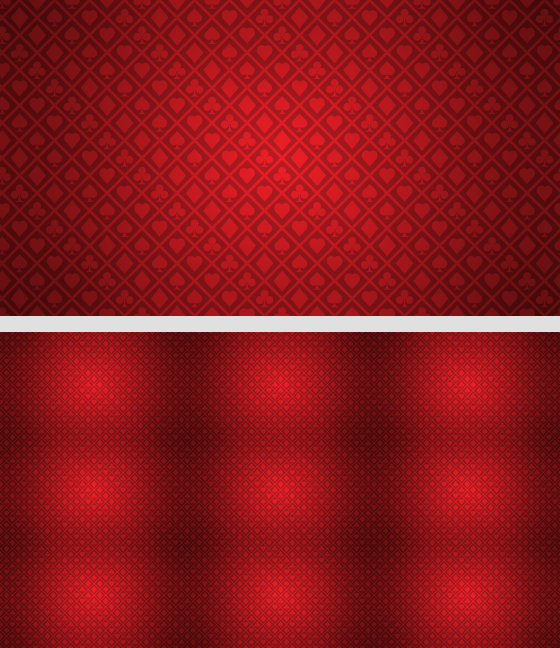
Top, the tile; bottom, the same tile 3 across and 3 down.
Give the GLSL for this pattern, as a Shadertoy shader.

```glsl
const vec2 CELLS = vec2(16.0, 9.0);      // whole diamonds across and down
const vec2 ORIGIN = vec2(8.56, 4.5);     // centre of a diamond-suit cell
const float LINE_HALF = 0.038;           // half width of the lattice lines
const vec2 DIAMOND_HALF = vec2(0.255, 0.305);
const vec2 HEART_SCALE = vec2(0.37, 0.41);
const vec2 SPADE_SCALE = vec2(0.36, 0.36);
const float LEAF_RADIUS = 0.112;
const float GLOW_REACH = 1.02;
const vec3 INK_CENTRE = vec3(0.94, 0.12, 0.15);
const vec3 INK_EDGE = vec3(0.40, 0.06, 0.07);
const vec3 GROUND_CENTRE = vec3(0.71, 0.11, 0.135);
const vec3 GROUND_EDGE = vec3(0.27, 0.035, 0.04);
const float PI = 3.14159;

float dot2(vec2 v) { return dot(v, v); }

float diamond(vec2 p) {
    vec2 a = abs(p) / DIAMOND_HALF;
    return (a.x + a.y - 1.0) / length(1.0 / DIAMOND_HALF);
}

// Unit heart with its tip at the origin
float unitHeart(vec2 p) {
    p.x = abs(p.x);
    if (p.x + p.y > 1.0) return length(p - vec2(0.25, 0.75)) - sqrt(2.0) / 4.0;
    float d = min(dot2(p - vec2(0.0, 1.0)), dot2(p - 0.5 * max(p.x + p.y, 0.0)));
    return sqrt(d) * sign(p.x - p.y);
}

float heart(vec2 p) {
    return unitHeart((p + vec2(0.0, 0.24)) / HEART_SCALE) * HEART_SCALE.x;
}

// Stalk that flares towards its foot
float stem(vec2 p) {
    float drop = clamp((-0.06 - p.y) / 0.19, 0.0, 1.0);
    float halfWidth = 0.018 + 0.095 * drop * drop * drop * drop;
    return max(abs(p.x) - halfWidth, abs(p.y + 0.145) - 0.105);
}

float spade(vec2 p) {
    float leaf = unitHeart((vec2(0.0, 0.26) - p) / SPADE_SCALE) * SPADE_SCALE.x;
    return min(leaf, stem(p));
}

float club(vec2 p) {
    float top = length(p - vec2(0.0, 0.135)) - LEAF_RADIUS;
    float side = length(vec2(abs(p.x) - 0.135, p.y + 0.045)) - LEAF_RADIUS;
    float core = length(p - vec2(0.0, 0.01)) - 0.055;
    return min(min(top, side), min(core, stem(p)));
}

float suit(vec2 p, int kind) {
    if (kind == 0) return diamond(p);
    if (kind == 1) return spade(p);
    if (kind == 2) return heart(p);
    return club(p);
}

// Rounded triangle wave: nearly linear at the centre, flat at the edges
vec2 wrappedOffset(vec2 q) {
    return 0.45 * (sin(PI * q) - sin(3.0 * PI * q) / 9.0);
}

void mainImage(out vec4 fragColor, in vec2 fragCoord) {
    vec2 uv = fragCoord / iResolution.xy;
    vec2 pos = uv * CELLS - ORIGIN;
    float pixel = max(CELLS.x / iResolution.x, CELLS.y / iResolution.y);

    // Diagonal lattice
    vec2 diagonal = vec2(pos.x + pos.y, pos.x - pos.y);
    vec2 cell = floor(diagonal + 0.5);
    vec2 local = diagonal - cell;
    vec2 p = 0.5 * vec2(local.x + local.y, local.x - local.y);
    float lines = (0.5 - max(abs(local.x), abs(local.y))) / sqrt(2.0) - LINE_HALF;

    // Cells cut by the top edge share their suit with those at the bottom
    float wrap = step(CELLS.y - 0.5, cell.x - cell.y) * CELLS.y;
    int kind = int(mod(cell.x - wrap + 0.5, 4.0));
    float d = min(lines, suit(p, kind));
    float ink = clamp(0.5 - d / pixel, 0.0, 1.0);

    // Central glow fading to the corners
    vec2 offset = wrappedOffset(uv - 0.5) * CELLS / CELLS.y;
    float fade = clamp(length(offset) / GLOW_REACH, 0.0, 1.0);
    vec3 ground = mix(GROUND_CENTRE, GROUND_EDGE, fade);
    vec3 light = mix(INK_CENTRE, INK_EDGE, fade);
    fragColor = vec4(mix(ground, light, ink), 1.0);
}
```
